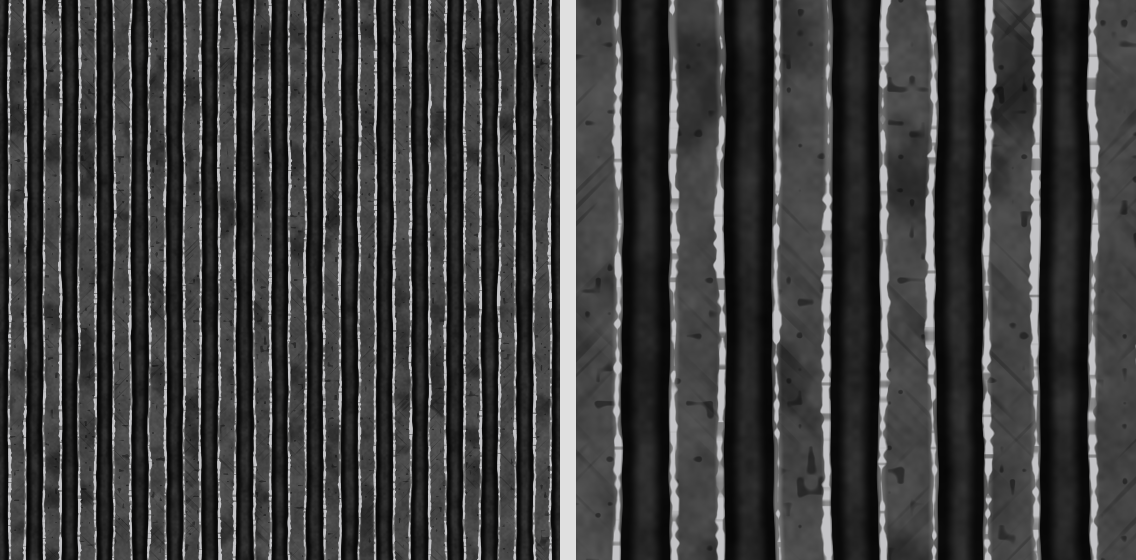
Left: the whole. Right: its middle third, enlarged.
Reproduce this texture procedurally as a WebGL 2 fragment shader.

```glsl
#version 300 es
precision highp float;
// Vertical dark steel ribs with worn bright edges and shadowed grooves, tiling.
uniform vec2 u_resolution;
out vec4 fragColor;

const float RIBS = 16.0;
const float RIB_CENTER = 0.493;     // all widths are fractions of one rib pitch
const float RIB_HALF_WIDTH = 0.275;
const vec3 STEEL = vec3(0.282);
const vec3 GRIME = vec3(0.145);
const vec3 BEVEL = vec3(0.48);
const vec3 BARE_METAL = vec3(0.77, 0.77, 0.78);
const vec3 GROOVE_FLOOR = vec3(0.158);
const vec3 GROOVE_SHADOW = vec3(0.035);

float hash(vec2 cell, float seed) {
  uvec2 q = uvec2(cell) * uvec2(1597u, 51749u) + uint(seed) * 7919u;
  uint h = (q.x ^ (q.y >> 3u)) * 277803u + q.y * 9781u;
  h = (h ^ (h >> 15u)) * 73244475u;
  h = (h ^ (h >> 13u)) * 83492791u;
  return float((h ^ (h >> 16u)) & 65535u) / 65535.0;
}

// Value noise that wraps after a whole number of cells
float noise(vec2 uv, vec2 cells, float seed) {
  vec2 p = uv * cells;
  vec2 i = floor(p);
  vec2 f = p - i;
  f = f * f * (3.0 - 2.0 * f);
  vec2 a = mod(i, cells);
  vec2 b = mod(i + 1.0, cells);
  float low = mix(hash(a, seed), hash(vec2(b.x, a.y), seed), f.x);
  float high = mix(hash(vec2(a.x, b.y), seed), hash(b, seed), f.x);
  return mix(low, high, f.y);
}

float fbm(vec2 uv, vec2 cells, float seed) {
  float sum = 0.0;
  float weight = 0.5;
  for (int octave = 0; octave < 5; octave++) {
    sum += weight * noise(uv, cells, seed + float(octave));
    cells *= 2.0;
    weight *= 0.5;
  }
  return sum / 0.96875;
}

// Variation along one rib edge, independent for every edge
float edgeNoise(float edge, float y, float cells, float seed) {
  float edgeCount = 2.0 * RIBS;
  return noise(vec2((edge + 0.001) / edgeCount, y), vec2(edgeCount, cells), seed);
}

// Slanted streaks; a whole-number slope keeps the shear periodic
float scratches(vec2 uv, float slope, vec2 cells, float seed) {
  vec2 sheared = vec2(uv.x, uv.y + slope * uv.x);
  float streak = smoothstep(0.70, 0.92, noise(sheared, cells, seed));
  return streak * smoothstep(0.45, 0.7, fbm(uv, vec2(12.0), seed + 1.0));
}

vec3 surfaceWear(vec3 base, vec2 uv) {
  float smudge = smoothstep(0.50, 0.76, fbm(uv, vec2(20.0, 18.0), 11.0));
  float speck = smoothstep(0.83, 0.95, noise(uv, vec2(150.0), 21.0));
  float streak = scratches(uv, 1.0, vec2(24.0, 190.0), 31.0)
               + scratches(uv, -1.0, vec2(30.0, 210.0), 41.0);
  float grain = noise(uv, vec2(256.0), 51.0) - 0.5;
  vec3 color = mix(base, GRIME, clamp(0.75 * smudge + 0.4 * streak, 0.0, 0.9));
  color *= 1.0 - 0.4 * speck;
  return color * (1.0 + 0.13 * grain + 0.5 * (fbm(uv, vec2(36.0), 61.0) - 0.5));
}

// Ragged strip of bare metal just inside the rib edge
float wornStrip(float inset, vec2 uv, float edge, float pixel) {
  float patches = 0.6 * edgeNoise(edge, uv.y, 17.0, 71.0)
                + 0.4 * edgeNoise(edge, uv.y, 53.0, 72.0);
  float chips = noise(uv, vec2(190.0, 230.0), 73.0) - 0.5;
  float halfWidth = 0.075 * (patches - 0.17) + 0.045 * chips;
  float soft = 0.008 + 0.4 * pixel;
  float strip = 1.0 - smoothstep(-soft, soft, abs(inset - 0.043) - halfWidth);
  float nick = smoothstep(0.78, 0.95, edgeNoise(edge, uv.y, 210.0, 74.0));
  return strip * (1.0 - 0.75 * nick);
}

vec3 grooveColor(float depth, vec2 uv) {
  float shade = smoothstep(0.055, 0.19, depth);
  vec3 color = mix(GROOVE_SHADOW, GROOVE_FLOOR, shade);
  float dirt = fbm(uv, vec2(40.0), 81.0) - 0.5;
  float grit = noise(uv, vec2(220.0), 91.0) - 0.5;
  return color * (1.0 + 0.8 * dirt + 0.22 * grit);
}

void main() {
  vec2 uv = gl_FragCoord.xy / u_resolution;
  float pixel = RIBS / u_resolution.x;

  // Signed distance inward from the nearest, slightly wavering rib edge
  float pitch = uv.x * RIBS;
  float across = fract(pitch) - RIB_CENTER;
  float edge = 2.0 * floor(pitch) + step(0.0, across);
  float waver = 0.045 * (edgeNoise(edge, uv.y, 13.0, 101.0) - 0.5)
              + 0.02 * (edgeNoise(edge, uv.y, 60.0, 102.0) - 0.5);
  float inset = RIB_HALF_WIDTH + waver - abs(across);

  // Flat rib face, rounded shoulder and polished edge
  vec3 rib = surfaceWear(STEEL, uv);
  float shoulder = 1.0 - smoothstep(0.045, 0.105, inset);
  float polish = 0.45 + 0.55 * edgeNoise(edge, uv.y, 24.0, 111.0);
  rib = mix(rib, BEVEL, shoulder * polish);
  rib = mix(rib, BARE_METAL, wornStrip(inset, uv, edge, pixel));
  rib *= mix(0.4, 1.0, smoothstep(-0.01, 0.025, inset));

  float cover = smoothstep(-0.5 * pixel, 0.5 * pixel, inset);
  vec3 color = mix(grooveColor(-inset, uv), rib, cover);
  fragColor = vec4(clamp(color, 0.0, 1.0), 1.0);
}
```
